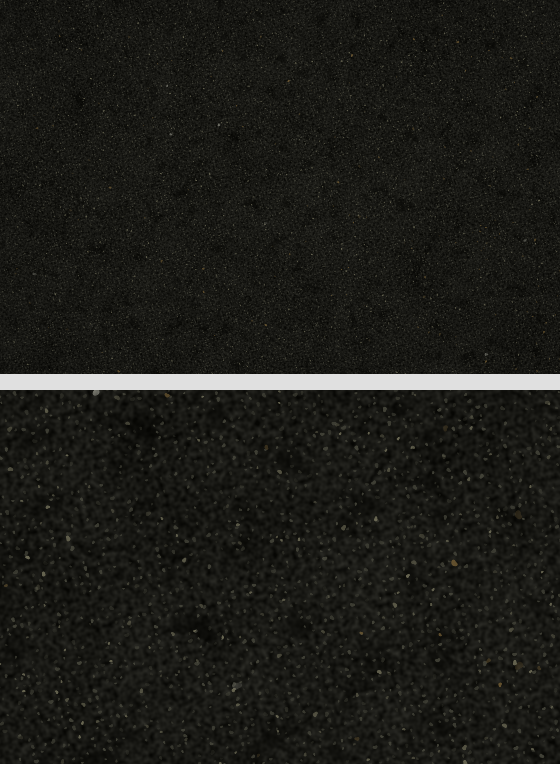
Top: the whole. Bottom: its middle third, enlarged.
Give the GLSL for this texture, as a WebGL 1 fragment shader.

```glsl
precision highp float;
// Dark, fine-grained soil: gradient noise gives mottling, pits and grit,
// while jittered, turned cell grids scatter pale dust, grains and pebbles.
// All lengths are fractions of the canvas height.

uniform vec2 u_resolution;

const float TAU = 6.2831853;
const vec3 PIT_COLOR = vec3(0.043, 0.043, 0.031);
const vec3 SOIL_COLOR = vec3(0.102, 0.102, 0.086);
const vec3 DUST_COLOR = vec3(0.28, 0.28, 0.235);
const vec3 GRAIN_COLOR = vec3(0.46, 0.45, 0.36);
const vec3 OCHRE_COLOR = vec3(0.42, 0.34, 0.19);
const vec3 PEBBLE_COLOR = vec3(0.52, 0.52, 0.48);

float hash(vec2 p, float seed) {
  vec3 q = fract(vec3(p.xyx + seed * 7.13) * vec3(0.1031, 0.1030, 0.0973));
  q += dot(q, q.yzx + 33.33);
  return fract((q.x + q.y) * q.z);
}

vec2 turned(vec2 p, float angle) {
  float c = cos(angle);
  float s = sin(angle);
  return vec2(c * p.x - s * p.y, s * p.x + c * p.y);
}

float cornerSlope(vec2 cell, vec2 offset, float seed) {
  float angle = TAU * hash(cell, seed);
  return dot(vec2(cos(angle), sin(angle)), offset);
}

float gradientNoise(vec2 p, float seed) {
  vec2 cell = floor(p);
  vec2 f = fract(p);
  vec2 w = f * f * f * (f * (f * 6.0 - 15.0) + 10.0);
  vec2 e = vec2(1.0, 0.0);
  float low = mix(cornerSlope(cell, f, seed),
                  cornerSlope(cell + e.xy, f - e.xy, seed), w.x);
  float high = mix(cornerSlope(cell + e.yx, f - e.yx, seed),
                   cornerSlope(cell + e.xx, f - e.xx, seed), w.x);
  return mix(low, high, w.y);
}

float fbm(vec2 p, float seed) {
  float sum = 0.0;
  float gain = 0.6;
  for (int i = 0; i < 4; i++) {
    sum += gain * gradientNoise(p, seed + float(i));
    p = mat2(1.6, 1.2, -1.2, 1.6) * p + 3.7;
    gain *= 0.6;
  }
  return sum;
}

// Scattered irregular specks: x = coverage, y = random tone of the speck.
vec2 specks(vec2 p, float cells, float density, vec2 radii, float seed) {
  vec2 q = turned(p, seed) * cells;
  vec2 cell = floor(q);
  float soft = 0.5 * cells / u_resolution.y;
  float size = hash(cell, seed);
  float radius = cells * mix(radii.x, radii.y, size * size);
  float margin = min(radius * 1.3 + soft, 0.4);
  vec2 jitter = vec2(hash(cell, seed + 1.0), hash(cell, seed + 2.0));
  vec2 d = fract(q) - mix(vec2(margin), vec2(1.0 - margin), jitter);
  float turn = TAU * hash(cell, seed + 3.0);
  float angle = atan(d.y, d.x + 1e-5) + turn;
  float edge = radius * (1.0 + 0.2 * cos(2.0 * angle) + 0.1 * sin(3.0 * angle + turn));
  float cover = 1.0 - smoothstep(edge - soft, edge + soft, length(d));
  float present = step(hash(cell, seed + 4.0), density);
  return vec2(cover * present, hash(cell, seed + 5.0));
}

// Soil body: broad drift, clumps, small dark pits and fine grit.
vec3 soil(vec2 p) {
  float drift = fbm(turned(p, 0.4) * 3.5, 11.0);
  float clumps = fbm(turned(p, 0.9) * 13.0, 20.0);
  float pits = smoothstep(0.08, 0.42, fbm(turned(p, 2.1) * 25.0 + 0.4 * clumps, 30.0));
  float grit = gradientNoise(turned(p, 0.6) * 151.0, 41.0);
  grit += 0.9 * gradientNoise(turned(p, 1.3) * 247.0, 42.0);
  float level = 0.80 + 0.38 * drift + 0.46 * clumps - 0.62 * pits;
  level += grit * mix(1.25, 0.55, pits);
  return mix(PIT_COLOR, SOIL_COLOR, max(level, -0.35));
}

// A loose pocket of ochre grains, denser towards its centre.
float pocket(vec2 p, vec2 centre, float radius) {
  return 1.0 - smoothstep(0.3 * radius, radius, length(p - centre));
}

vec3 addSpecks(vec3 color, vec2 speck, vec3 tint, float strength) {
  return mix(color, tint, speck.x * strength * mix(0.25, 1.0, speck.y));
}

void main() {
  vec2 p = gl_FragCoord.xy / u_resolution.y;
  vec2 uv = gl_FragCoord.xy / u_resolution;
  vec3 color = soil(p);

  // Dust and grains, from fine to coarse
  vec2 dust = specks(p, 149.0, 0.42, vec2(0.0009, 0.0020), 50.0);
  color = addSpecks(color, dust, DUST_COLOR, 0.85);
  vec2 grain = specks(p + 0.37, 71.0, 0.20, vec2(0.0010, 0.0022), 60.0);
  color = addSpecks(color, grain, GRAIN_COLOR, 0.85);

  // Ochre grains favour the lower right and one pocket there
  float warmth = 0.02 + 0.06 * smoothstep(0.5, 1.0, uv.x) * (1.0 - uv.y);
  warmth += 0.45 * pocket(p, vec2(1.29, 0.36), 0.075);
  vec2 ochre = specks(p + 0.71, 58.0, warmth, vec2(0.0014, 0.0034), 70.0);
  color = addSpecks(color, ochre, OCHRE_COLOR, 0.9);

  // Rare pebbles with a mottled face
  vec2 pebble = specks(p + 0.13, 13.0, 0.04, vec2(0.0030, 0.0052), 80.0);
  float face = 0.9 + 0.5 * gradientNoise(p * 190.0, 90.0);
  color = addSpecks(color, pebble, PEBBLE_COLOR * face, 0.95);

  // Light falls off slightly towards the corners
  vec2 fromCentre = uv - 0.5;
  color *= 1.03 - 0.3 * dot(fromCentre, fromCentre);
  gl_FragColor = vec4(color, 1.0);
}
```
